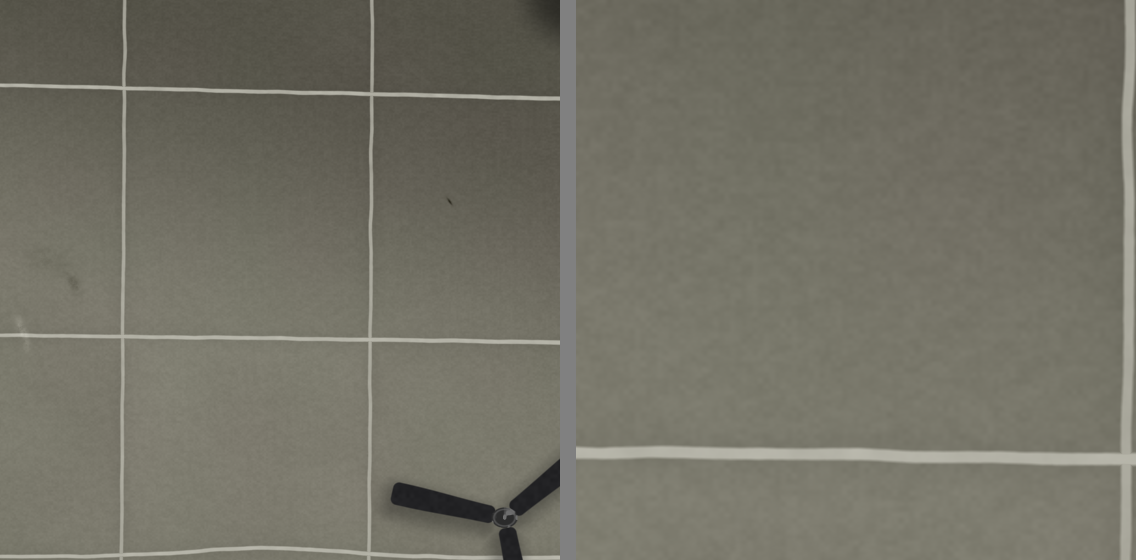
Left, the full canvas; right, a detail of the centre.
Write a Shadertoy shader that draws this texture.

```glsl
// Worn grey-green floor tiles with pale, uneven grout and a black three-legged stand.

const vec3 TILE_DARK  = vec3(0.335, 0.325, 0.285);
const vec3 TILE_LIGHT = vec3(0.490, 0.482, 0.432);
const vec3 GROUT      = vec3(0.735, 0.730, 0.685);
const vec3 STAND      = vec3(0.130, 0.130, 0.138);

float hash(vec2 p) {
    return fract(sin(dot(p, vec2(127.1, 311.7))) * 43758.545);
}

float noise(vec2 p) {
    vec2 i = floor(p), f = fract(p);
    f = f * f * (3.0 - 2.0 * f);
    return mix(mix(hash(i), hash(i + vec2(1, 0)), f.x),
               mix(hash(i + vec2(0, 1)), hash(i + vec2(1, 1)), f.x), f.y);
}

float fbm(vec2 p) {
    float sum = 0.0, amp = 0.5;
    for (int i = 0; i < 5; i++) {
        sum += amp * noise(p);
        p = p * 2.03 + 17.3;
        amp *= 0.5;
    }
    return sum;
}

// Position of a nearly vertical joint at height y
float columnJoint(float i, float y) {
    return 0.2175 + 0.4415 * i + 0.0055 * y + 0.0022 * (noise(vec2(y * 22.0, i)) - 0.5);
}

// Height of a nearly horizontal joint at x; the lowest one bulges upward
float rowJoint(float j, float x) {
    float bulge = 0.016 * max(-j, 0.0) * exp(-pow((x - 0.48) / 0.2, 2.0));
    return 0.402 + 0.4208 * j + 0.0248 * j * j - (0.013 + 0.0108 * j) * x
         + bulge + 0.0018 * (noise(vec2(x * 26.0, j + 9.0)) - 0.5);
}

float band(float d, float halfWidth, float soft) {
    return 1.0 - smoothstep(halfWidth - soft, halfWidth + soft, abs(d));
}

// Soft ragged ellipse, turned by an angle
float scuff(vec2 p, vec2 center, vec2 size, float angle) {
    float c = cos(angle), s = sin(angle);
    vec2 q = mat2(c, -s, s, c) * (p - center) / size;
    return exp(-dot(q, q)) * smoothstep(0.2, 0.65, fbm(p * 70.0));
}

// Distance to three tapered legs around a hub
float legs(vec2 p) {
    float d = 1.0;
    for (int k = 0; k < 3; k++) {
        float i = float(k);
        float a = 0.68 + 2.115 * i + 0.125 * i * (2.0 - i);
        vec2 dir = vec2(cos(a), sin(a));
        vec2 q = vec2(dot(p, dir), dot(p, vec2(-dir.y, dir.x)));
        float halfWidth = mix(0.014, 0.0185, smoothstep(0.02, 0.18, q.x));
        vec2 e = abs(q - vec2(0.112, 0.0)) - vec2(0.092, halfWidth) + 0.009;
        d = min(d, length(max(e, 0.0)) + min(max(e.x, e.y), 0.0) - 0.009);
    }
    return d;
}

void mainImage(out vec4 fragColor, in vec2 fragCoord) {
    vec2 uv = fragCoord / iResolution.xy;
    float soft = max(1.0 / iResolution.y, 0.0013);

    // Joints, and the index of the tile they enclose
    vec2 tile = vec2(0.0);
    float grout = 0.0, seam = 0.0;
    float wear = 0.0007 * (fbm(uv * 90.0) - 0.5);
    for (int k = 0; k < 2; k++) {
        float d = uv.x - columnJoint(float(k), uv.y);
        tile.x += step(0.0, d);
        grout = max(grout, 0.84 * band(d, 0.0031 + wear, soft));
        seam = max(seam, exp(-abs(d) * 110.0));
    }
    for (int k = -1; k < 2; k++) {
        float d = uv.y - rowJoint(float(k), uv.x);
        tile.y += step(0.0, d);
        grout = max(grout, band(d, 0.0032 + 0.0006 * uv.x + wear, soft));
        seam = max(seam, exp(-abs(d) * 110.0));
    }

    // Tile surface: light falling off toward the top, cloudy stains and fine grain
    float cloud = fbm(uv * 5.0 + tile * 3.7) - 0.48;
    float light = smoothstep(0.98, 0.36, uv.y + 0.27 * (uv.x - 0.4) + 0.16 * cloud);
    vec3 color = mix(TILE_DARK, TILE_LIGHT, light);
    color += 0.018 * (hash(tile + 4.0) - 0.5) + 0.05 * cloud;
    color += 0.035 * (fbm(uv * vec2(110.0, 150.0)) - 0.48);
    color += 0.022 * (noise(uv * 300.0) - 0.5);
    color += vec3(0.006, -0.002, 0.004) * (noise(uv * 9.0) - 0.5);
    color *= 1.0 - 0.07 * seam;

    // Scuffs, a small nick and a shaded corner
    color -= 0.09 * scuff(uv, vec2(0.133, 0.492), vec2(0.009, 0.024), 0.45);
    color -= 0.04 * scuff(uv, vec2(0.085, 0.535), vec2(0.045, 0.022), -0.5);
    color -= 0.22 * scuff(uv, vec2(0.803, 0.640), vec2(0.002, 0.007), 0.6);
    color *= 1.0 - 0.45 * smoothstep(0.12, 0.03, length(uv - vec2(1.02, 1.01)));

    color = mix(color, GROUT, grout * (0.86 + 0.22 * (fbm(uv * 60.0) - 0.3)));
    color += 0.17 * scuff(uv, vec2(0.04, 0.405), vec2(0.007, 0.024), 0.3);

    // Stand with its soft shadow and scuffed hub
    vec2 p = uv - vec2(0.901, 0.0755);
    float shadow = smoothstep(0.035, -0.01, legs(p + vec2(0.006, 0.012)));
    color *= 1.0 - 0.27 * shadow;
    vec3 legColor = STAND + 0.03 * (noise(uv * 140.0) - 0.5);
    color = mix(color, legColor, band(max(legs(p), 0.0), soft, soft));
    float r = length(p * vec2(0.9, 1.15));
    vec3 hubColor = mix(vec3(0.17), vec3(0.43), smoothstep(0.5, 0.75, noise(p * 130.0 + 5.0)));
    color = mix(color, hubColor, band(r, 0.021, soft));
    color = mix(color, vec3(0.40), 0.6 * band(r - 0.017, 0.0015, soft));

    fragColor = vec4(clamp(color, 0.0, 1.0), 1.0);
}
```
